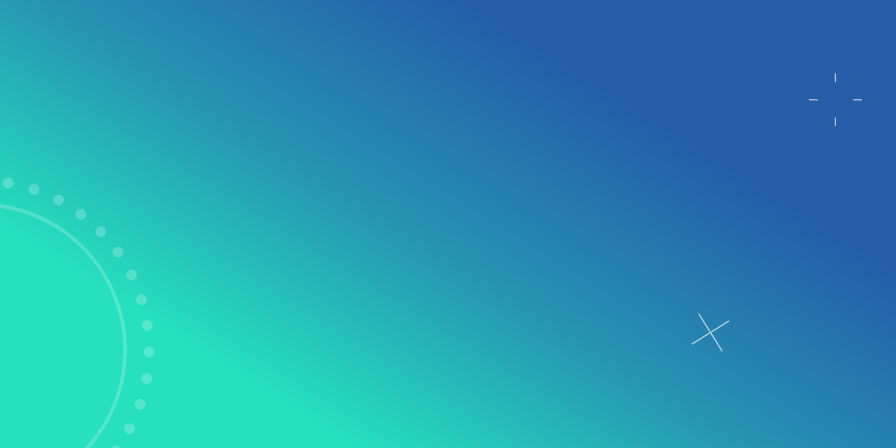
This background is drawn by a Shadertoy shader. Its source:

```glsl
// Antialiased coverage of a signed distance, in units of canvas height
float coverage(float dist) {
    return clamp(0.5 - dist * iResolution.y, 0.0, 1.0);
}

mat2 rotation(float angle) {
    float c = cos(angle), s = sin(angle);
    return mat2(c, -s, s, c);
}

float boxDistance(vec2 p, vec2 halfSize) {
    vec2 q = abs(p) - halfSize;
    return length(max(q, 0.0)) + min(max(q.x, q.y), 0.0);
}

// Three-stop diagonal gradient
vec3 background(vec2 p) {
    const vec3 mint = vec3(0.148, 0.88, 0.745);
    const vec3 teal = vec3(0.152, 0.575, 0.695);
    const vec3 blue = vec3(0.145, 0.363, 0.663);
    float t = dot(p, vec2(0.53, 0.848));
    vec3 color = mix(mint, teal, clamp((t - 0.42) / 0.48, 0.0, 1.0));
    return mix(color, blue, clamp((t - 0.9) / 0.5, 0.0, 1.0));
}

// Evenly spaced dots on a circle, folded into one angular sector
float dotRing(vec2 p) {
    float sector = 6.2831853 / 40.0;
    float angle = atan(p.y, p.x) + 0.012;
    angle -= sector * round(angle / sector);
    vec2 folded = length(p) * vec2(cos(angle), sin(angle));
    return length(folded - vec2(0.378, 0.0)) - 0.012;
}

// Four ticks around an empty middle
float crosshair(vec2 p) {
    p = abs(p);
    if (p.y > p.x) p = p.yx;
    return boxDistance(p - vec2(0.0495, 0.0), vec2(0.0093, 0.0013));
}

float crossedLines(vec2 p) {
    p = abs(rotation(0.5586) * p);
    if (p.y > p.x) p = p.yx;
    return boxDistance(p, vec2(0.049, 0.0013));
}

void mainImage(out vec4 fragColor, in vec2 fragCoord) {
    vec2 p = fragCoord / iResolution.y;
    p.x *= 2.0 * iResolution.y / iResolution.x;
    vec3 color = background(p);

    // Ring and its halo of dots
    vec2 ringPos = p - vec2(-0.0453, 0.2188);
    float ring = abs(length(ringPos) - 0.3245) - 0.004;
    color = mix(color, vec3(1.0), 0.21 * coverage(ring));
    color = mix(color, vec3(1.0), 0.22 * coverage(dotRing(ringPos)));

    // Fine line ornaments
    float ticks = crosshair(p - vec2(1.8646, 0.7773));
    float lines = crossedLines(p - vec2(1.5859, 0.2578));
    color = mix(color, vec3(1.0), 0.7 * coverage(min(ticks, lines)));

    fragColor = vec4(color, 1.0);
}
```
